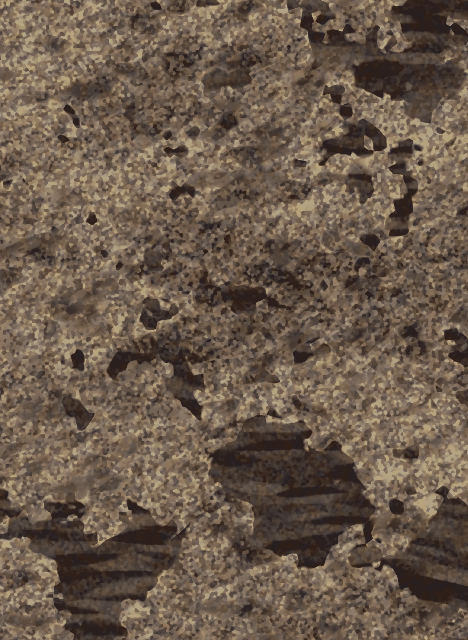
Reproduce this texture procedurally as a WebGL 1 fragment shader.

```glsl
precision highp float;
uniform vec2 u_resolution;

// Palette, darkest to lightest
const vec3 PITCH = vec3(0.17, 0.12, 0.11);
const vec3 UMBER = vec3(0.27, 0.22, 0.19);
const vec3 BROWN = vec3(0.37, 0.31, 0.26);
const vec3 CLAY  = vec3(0.46, 0.39, 0.33);
const vec3 SAND  = vec3(0.55, 0.47, 0.39);
const vec3 STRAW = vec3(0.67, 0.60, 0.48);

// Cell densities per canvas height
const float GRAIN_SCALE = 200.0;
const vec2 SCRATCH_SCALE = vec2(45.0, 95.0);
const vec2 STRATA_SCALE = vec2(13.0, 75.0);
const vec2 BAND_SCALE = vec2(4.0, 11.0);
const vec2 PIT_SCALE = vec2(24.0, 38.0);

// Strengths in palette steps
const float SURFACE_TONE = 3.1;
const float HOLLOW_TONE = 0.65;
const float GRAIN_DEPTH = 3.5;
const float SCRATCH_DEPTH = 2.0;
const float BAND_DEPTH = 1.6;
const float STRATA_DEPTH = 2.6;
const float PIT_DEPTH = 1.7;
const float RIM_LIGHT = 0.55;

const float SCRATCH_ANGLE = 0.55;
const float CELL_SHARPNESS = 10.0;
const float PATCH_WAVE = 11.2;
const float PATCH_CENTER = 0.43;
const float PATCH_HALF_HEIGHT = 0.13;
const float PATCH_FLOOR = -0.7;
const float EDGE_SOFTNESS = 0.06;

vec3 hash3(vec2 cell) {
  vec3 q = fract(vec3(cell.xyx) * vec3(0.1031, 0.1030, 0.0973));
  q += dot(q, q.yxz + 33.33);
  return fract((q.xxy + q.yzz) * q.zyx);
}

// Cellular noise: random cell values blended by distance, centred on zero
float cellNoise(vec2 p) {
  vec2 base = floor(p);
  float total = 0.0;
  float weights = 0.0;
  for (int y = -1; y <= 1; y++) {
    for (int x = -1; x <= 1; x++) {
      vec2 cell = base + vec2(float(x), float(y));
      vec3 h = hash3(cell + 57.0);
      vec2 d = cell + h.xy - p;
      float w = exp(-CELL_SHARPNESS * dot(d, d));
      total += w * h.z;
      weights += w;
    }
  }
  return total / weights - 0.5;
}

vec2 rotate(vec2 p, float a) {
  float c = cos(a);
  float s = sin(a);
  return vec2(c * p.x + s * p.y, c * p.y - s * p.x);
}

// Positive inside the dark hollows, negative on the worn surface
float hollowField(vec2 p) {
  float phase = PATCH_WAVE * (p.x - PATCH_CENTER);
  float lift = (p.y - 0.18 - 0.07 * cos(phase)) / PATCH_HALF_HEIGHT;
  float lower = 0.15 + 0.45 * cos(2.0 * phase) - lift * lift;
  float corner = 0.6 * (1.0 - length((p - vec2(0.71, 0.92)) / vec2(0.12, 0.20)));
  float rough = 1.2 * cellNoise(p * 9.0) + 0.9 * cellNoise(p * 22.0 + 3.0)
              + 0.6 * cellNoise(p * 60.0 + 8.0);
  return max(max(lower, corner), PATCH_FLOOR) + rough;
}

vec3 palette(float tone) {
  vec3 c = mix(PITCH, UMBER, clamp(tone, 0.0, 1.0));
  c = mix(c, BROWN, clamp(tone - 1.0, 0.0, 1.0));
  c = mix(c, CLAY, clamp(tone - 2.0, 0.0, 1.0));
  c = mix(c, SAND, clamp(tone - 3.0, 0.0, 1.0));
  return mix(c, STRAW, clamp(tone - 4.0, 0.0, 1.3));
}

void main() {
  vec2 p = gl_FragCoord.xy / u_resolution.y;
  float field = hollowField(p);
  float hollow = smoothstep(-EDGE_SOFTNESS, EDGE_SOFTNESS, field);
  float grain = cellNoise(p * GRAIN_SCALE);

  // Worn surface: soft bands, slanted scratches, pits and pale rims
  float bands = BAND_DEPTH * cellNoise(p * BAND_SCALE + 5.0)
              + 0.3 * cos(11.0 * (p.y - 0.9) + 1.5 * sin(5.0 * p.x));
  float scratches = cellNoise(rotate(p, SCRATCH_ANGLE) * SCRATCH_SCALE);
  float pits = smoothstep(0.27, 0.42, cellNoise(p * PIT_SCALE + 11.0) + 0.25 * grain);
  float rim = smoothstep(-0.45, -0.1, field);
  float surface = SURFACE_TONE + bands + GRAIN_DEPTH * grain
                + SCRATCH_DEPTH * scratches - PIT_DEPTH * pits + RIM_LIGHT * rim;

  // Hollows: thin, gently wavering horizontal ridges
  float waver = 0.008 * sin(17.0 * p.x + 6.0 * p.y);
  float strata = cellNoise(vec2(p.x, p.y + waver + 0.08 * p.x) * STRATA_SCALE);
  float floorTone = HOLLOW_TONE + STRATA_DEPTH * strata + 1.2 * grain;

  vec3 color = palette(mix(surface, floorTone, hollow));
  color += vec3(0.03, 0.0, -0.04) * cellNoise(p * 90.0 + 21.0);
  gl_FragColor = vec4(color, 1.0);
}
```
